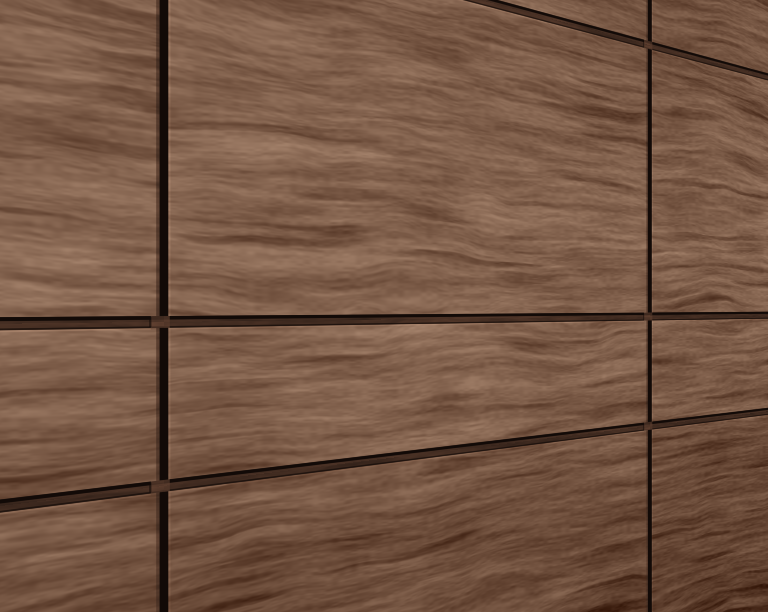
Give the GLSL for this texture, as a Shadertoy shader.

```glsl
float hash(vec2 p) {
    vec3 q = fract(p.xyx * 0.1031);
    q += dot(q, q.yzx + 33.33);
    return fract((q.x + q.y) * q.z);
}

float noise(vec2 p) {
    vec2 i = floor(p), f = fract(p);
    f = f * f * (3.0 - 2.0 * f);
    return mix(mix(hash(i), hash(i + vec2(1, 0)), f.x),
               mix(hash(i + vec2(0, 1)), hash(i + vec2(1, 1)), f.x), f.y);
}

// Smooth-edged interval from a to b
float band(float x, float a, float b, float aa) {
    return smoothstep(a - aa, a + aa, x) - smoothstep(b - aa, b + aa, x);
}

// Long wavy streaks, thin dark veins and fine fibres, centred near zero
float woodGrain(vec2 g) {
    g.y += 0.13 * noise(g * vec2(1.1, 1.6)) + 0.035 * noise(g * vec2(4.0, 7.0));
    float broad = noise(g * vec2(0.7, 8.0)) - 0.5;
    float streak = noise(g * vec2(1.6, 23.0) + 17.0) - 0.5;
    float fine = noise(g * vec2(4.5, 48.0) + 41.0) - 0.5;
    float fibre = noise(g * vec2(22.0, 80.0) + 73.0) - 0.5;
    float vein = smoothstep(0.62, 0.9, noise(g * vec2(1.3, 19.0) + 97.0));
    return 0.28 * broad + 0.42 * streak + 0.34 * fine + 0.22 * fibre - 0.34 * vein;
}

void mainImage(out vec4 fragColor, in vec2 fragCoord) {
    vec2 uv = fragCoord / iResolution.xy;
    float x = uv.x, down = 1.0 - uv.y;

    // Wall coordinates: perspective converges far to the right
    float h = (down - 0.529 + 0.014 * x) / (0.298 - 0.141 * x);
    float w = (x / (1.0 - x / 2.11) - 0.2375) / 1.175;
    float aaH = 0.6 * fwidth(h), aaW = 0.6 * fwidth(w);

    // Alternating narrow and tall rows, equal columns
    float period = 3.48;
    float m = mod(h + 1.24, period) - 1.24;
    float dh = m < 0.5 ? m : m - 1.0;
    float dw = w - floor(w + 0.5);
    vec2 panel = vec2(floor(w), 2.0 * floor(h / period) + step(1.0, mod(h, period)));

    // Veneer, with its own grain and tint in each panel
    vec2 shift = vec2(hash(panel + 11.0), hash(panel + 29.0)) * 40.0;
    float grain = woodGrain(vec2(4.0 * w, h) + shift);
    float light = 0.8 - 0.42 * smoothstep(0.55, 1.05, down)
                - 0.28 * smoothstep(0.45, 1.1, x) * smoothstep(-0.2, 0.9, abs(down - 0.4) * 2.0)
                - 0.1 * smoothstep(0.3, 0.0, down);
    light += 0.1 * (hash(panel + 53.0) - 0.5);
    vec3 darkWood = vec3(0.33, 0.21, 0.145);
    vec3 lightWood = vec3(0.58, 0.45, 0.365);
    vec3 color = mix(darkWood, lightWood, light + grain);

    vec3 gap = vec3(0.07, 0.04, 0.028);
    vec3 rail = vec3(0.27, 0.18, 0.135) * (1.0 + 0.5 * grain);
    vec3 edge = color * 1.14 + 0.025;

    // Vertical joints: side face, black gap, lit edge
    color = mix(color, rail * 1.15, 0.8 * band(dw, -0.0105, -0.005, aaW));
    color = mix(color, edge, 0.7 * band(dw, 0.006, 0.009, aaW));
    color = mix(color, gap, band(dw, -0.006, 0.006, aaW));

    // Horizontal grooves: lit lip, recessed rail, shadow above and below
    float crossing = band(dw, -0.018, 0.008, aaW);
    color = mix(color, edge, 0.65 * band(dh, 0.034, 0.047, aaH) * (1.0 - crossing));
    color = mix(color, rail * (1.0 + 0.25 * crossing), band(dh, -0.036, 0.036, aaH));
    float shadow = band(dh, -0.036, -0.014, aaH) + 0.7 * band(dh, 0.026, 0.036, aaH);
    color = mix(color, gap, clamp(shadow, 0.0, 1.0) * (1.0 - 0.75 * crossing));
    color = mix(color, gap, 0.6 * band(dw, -0.02, -0.017, aaW) * band(dh, -0.03, 0.03, aaH));

    fragColor = vec4(clamp(color, 0.0, 1.0), 1.0);
}
```
